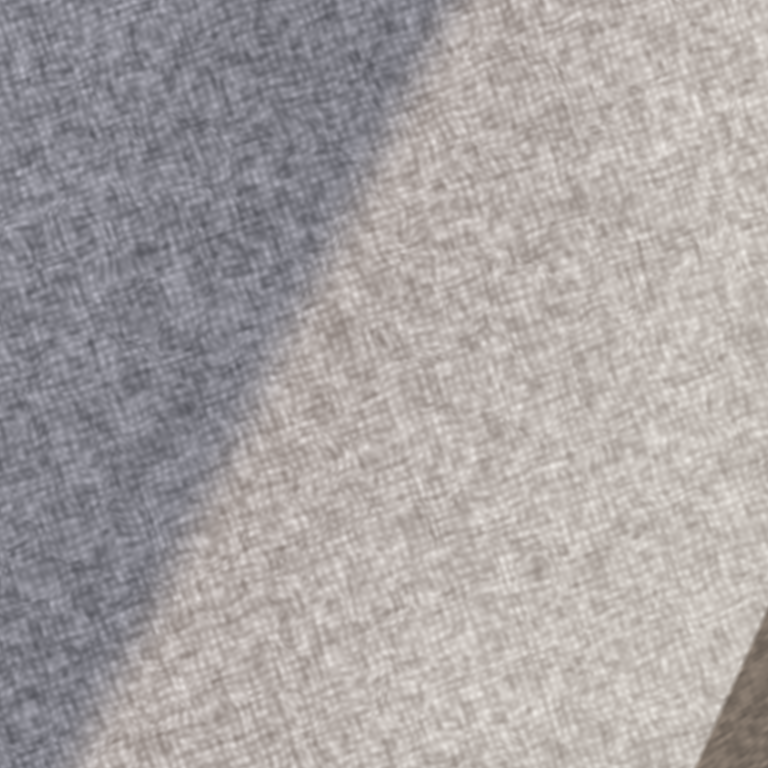
This texture is drawn by a WebGL 2 fragment shader. Its source:

```glsl
#version 300 es
precision highp float;
// Woven cloth lit from the right, with a soft diagonal shadow over its left side
// and a darker surface in the lower right corner. A tilted, warped thread grid is
// broken up by value noise, then tinted by the light, shadow and corner masks.

#define THREADS 88.0          // threads across the canvas
#define TILT 0.33             // weave rotation in radians
#define WARP 0.75             // waviness of the threads, in threads
#define CONTRAST 0.30         // depth of the gaps between threads
#define SHADOW_SOFTNESS 0.042 // half width of the shadow edge
#define CORNER_SOFTNESS 0.005 // half width of the cloth border

uniform vec2 u_resolution;
out vec4 fragColor;

const float TAU = 6.2831853;
const vec3 SHADE = vec3(0.515, 0.515, 0.550);
const vec3 LIT_NEAR = vec3(0.700, 0.666, 0.652);
const vec3 LIT_FAR = vec3(0.775, 0.750, 0.725);
const vec3 CORNER = vec3(0.480, 0.435, 0.395);
const vec3 GAP_COOL = vec3(1.00, 0.99, 0.96);
const vec3 GAP_WARM = vec3(0.90, 0.99, 1.04);

float hash(vec2 p) {
    vec3 q = fract(p.xyx * 0.1031);
    q += dot(q, q.yzx + 33.33);
    return fract((q.x + q.y) * q.z);
}

float valueNoise(vec2 p) {
    vec2 cell = floor(p);
    vec2 f = fract(p);
    f = f * f * (3.0 - 2.0 * f);
    float low = mix(hash(cell), hash(cell + vec2(1.0, 0.0)), f.x);
    float high = mix(hash(cell + vec2(0.0, 1.0)), hash(cell + 1.0), f.x);
    return mix(low, high, f.y);
}

float fbm(vec2 p) {
    float sum = 0.0;
    float gain = 0.5;
    for (int i = 0; i < 3; i++) {
        sum += gain * valueNoise(p);
        p = p * 2.03 + 17.0;
        gain *= 0.5;
    }
    return sum;
}

mat2 rotation(float angle) {
    float c = cos(angle), s = sin(angle);
    return mat2(c, -s, s, c);
}

// Signed thread relief, near zero on average
float weave(vec2 uv) {
    vec2 p = rotation(TILT) * uv * THREADS + 200.0;
    p += WARP * (vec2(valueNoise(p * 0.33), valueNoise(p * 0.33 + 71.0)) - 0.5);

    // Regular grid of raised knots
    vec2 wave = cos(TAU * p);
    float knots = 0.25 * (wave.x + wave.y) + 0.12 * wave.x * wave.y;

    // Fibres of uneven thickness, stretched along either thread direction
    float warpFibre = valueNoise(p * vec2(1.5, 0.75) + 31.0) - 0.5;
    float weftFibre = valueNoise(p * vec2(0.75, 1.5) + 93.0) - 0.5;
    float fuzz = valueNoise(p * 2.1 + 11.0) - 0.5;
    float clumps = valueNoise(p * 0.42 + 57.0) - 0.5;
    return 0.42 * knots + 0.62 * (warpFibre + weftFibre) + 0.30 * fuzz + 0.22 * clumps;
}

void main() {
    vec2 uv = gl_FragCoord.xy / u_resolution;

    // Shadow boundary, slightly bowed and wavering
    float edge = 0.093 + 0.5 * uv.y + 0.012 * (fbm(uv * 9.0) - 0.44);
    float lit = smoothstep(-SHADOW_SOFTNESS, SHADOW_SOFTNESS, uv.x - edge);

    // Broad illumination on both sides
    float towardLight = smoothstep(0.05, 0.85, uv.x - 0.45 * uv.y);
    vec3 litColor = mix(LIT_NEAR, LIT_FAR, towardLight);
    vec3 shadeColor = SHADE * (0.97 + 0.08 * smoothstep(0.1, 0.7, edge - uv.x));
    vec3 color = mix(shadeColor, litColor, lit);
    color *= 0.975 + 0.06 * fbm(uv * 7.0 + 5.0);

    // Thread relief, with warmer gaps in the light
    float relief = weave(uv);
    float depth = CONTRAST * mix(1.10, 0.90 - 0.22 * towardLight, lit);
    vec3 gapTint = mix(GAP_COOL, GAP_WARM, lit);
    color *= 1.0 + 1.25 * depth * relief * gapTint;

    // Corner surface with fine slanted grain
    vec2 grainPos = rotation(0.6) * uv * vec2(THREADS) + 40.0;
    float grain = valueNoise(grainPos * vec2(0.8, 2.2)) - 0.5;
    vec3 cornerColor = CORNER * (1.0 + 0.28 * grain + 0.12 * relief);
    float border = uv.x - (0.905 + 0.46 * uv.y);
    color = mix(color, cornerColor, smoothstep(-CORNER_SOFTNESS, CORNER_SOFTNESS, border));

    fragColor = vec4(clamp(color, 0.0, 1.0), 1.0);
}
```
